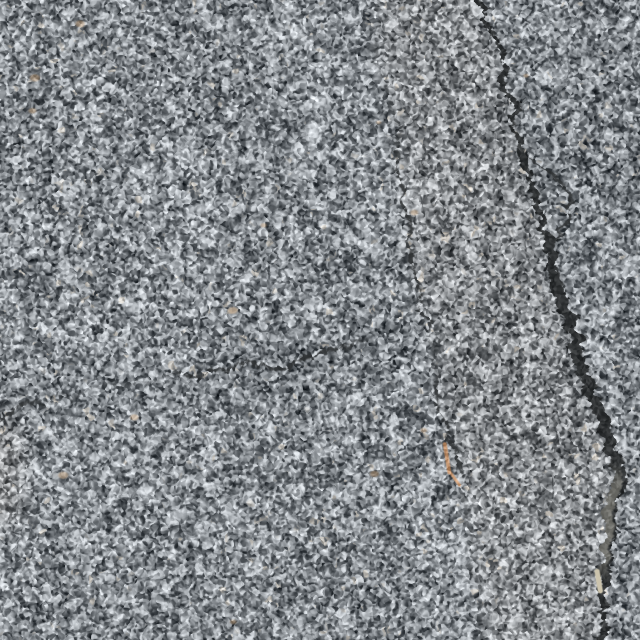
This texture is drawn by a WebGL 1 fragment shader. Its source:

```glsl
precision highp float;
// Weathered asphalt: a fine rounded grit with scattered larger chips in blue grey,
// mottled by value noise, cut by one wide crack and three faint ones,
// with a few tan flecks and a dry twig lying on top.
uniform vec2 u_resolution;

const vec3 GREY_TINT = vec3(-0.019, 0.001, 0.020);
const vec3 CRACK_DARK = vec3(0.18, 0.19, 0.195);
const vec3 CRACK_DUST = vec3(0.43, 0.43, 0.41);
const vec3 TAN = vec3(0.74, 0.63, 0.51);
const vec3 TWIG = vec3(0.80, 0.60, 0.44);
const vec3 PALE_CHIP = vec3(0.80, 0.77, 0.68);

vec2 hash2(vec2 p) {
  vec3 q = fract(p.xyx * vec3(0.1031, 0.1030, 0.0973));
  q += dot(q, q.yzx + 33.33);
  return fract((q.xx + q.yz) * q.zy);
}

float noise(vec2 p) {
  vec2 cell = floor(p), f = fract(p);
  f = f * f * (3.0 - 2.0 * f);
  float low = mix(hash2(cell).x, hash2(cell + vec2(1.0, 0.0)).x, f.x);
  float high = mix(hash2(cell + vec2(0.0, 1.0)).x, hash2(cell + 1.0).x, f.x);
  return mix(low, high, f.y);
}

// Signed noise of three octaves, about -0.5 to 0.5.
float fbm(vec2 p) {
  float sum = 0.0, gain = 0.55;
  for (int i = 0; i < 3; i++) {
    sum += gain * (noise(p) - 0.5);
    p = p * 2.3 + 17.0;
    gain *= 0.5;
  }
  return sum;
}

// Voronoi grains with soft borders and tilted faces: x = tone, y = second random.
vec2 grains(vec2 p, float sharpness) {
  vec2 cell = floor(p), sum = vec2(0.0);
  float total = 0.0;
  for (int j = -1; j <= 1; j++) {
    for (int i = -1; i <= 1; i++) {
      vec2 id = cell + vec2(float(i), float(j));
      vec2 away = p - id - hash2(id);
      vec2 look = hash2(id + 311.0);
      float weight = exp(-sharpness * dot(away, away));
      float tilt = dot(away, hash2(id + 97.0) - 0.5) * 0.5;
      sum += weight * (look + vec2(tilt, 0.0));
      total += weight;
    }
  }
  return sum / total;
}

// Jagged sideways drift of a crack along its length.
float wander(float along, float seed) {
  return 0.035 * fbm(vec2(along * 11.0, seed)) + 0.018 * fbm(vec2(along * 70.0, seed));
}

float stripe(float across, float halfWidth, float soft) {
  return 1.0 - smoothstep(halfWidth - soft, halfWidth + soft, abs(across));
}

float span(float x, float start, float end, float fade) {
  return smoothstep(start - fade, start + fade, x) * (1.0 - smoothstep(end - fade, end + fade, x));
}

float capsule(vec2 p, vec2 a, vec2 b, float radius, float soft) {
  vec2 ab = b - a;
  float h = clamp(dot(p - a, ab) / dot(ab, ab), 0.0, 1.0);
  return 1.0 - smoothstep(-soft, soft, length(p - a - ab * h) - radius);
}

// Rare tan flecks, at most one per grid cell.
float flecks(vec2 p, float scale, float soft) {
  vec2 id = floor(p * scale), rnd = hash2(id + 53.0);
  vec2 away = (fract(p * scale) - 0.25 - 0.5 * hash2(id + 7.0)) / scale;
  float edge = length(away * vec2(1.0, 1.4)) - 0.003 - 0.005 * rnd.y;
  return step(0.94, rnd.x) * (1.0 - smoothstep(-soft, soft, edge));
}

void main() {
  vec2 uv = gl_FragCoord.xy / u_resolution;
  float down = 1.0 - uv.y;
  float soft = max(0.0018, 0.8 / u_resolution.y);

  // Grit, chips and mottling, as a signed departure from mid grey
  vec2 warped = uv + 0.004 * vec2(noise(uv * 130.0), noise(uv * 130.0 + 40.0));
  vec2 coarse = grains(warped * 98.0, 6.5);
  vec2 fine = grains(warped * 235.0 + 31.0, 4.5);
  float chip = smoothstep(0.70, 0.86, coarse.x);
  float relief = 0.27 * (coarse.x - 0.5) + 0.07 * chip;
  relief += 0.64 * (fine.x - 0.5) * (1.0 - 0.35 * chip);
  relief += 0.08 * fbm(uv * 7.0) + 0.05 * fbm(uv * 28.0 + 5.0);

  // Crack centre lines
  float mainX = 0.752 + 0.28 * down - 0.36 * max(down - 0.76, 0.0) + wander(down, 3.0);
  float thinX = 0.585 + 0.17 * down + wander(down, 21.0);
  float levelY = 0.643 - 0.18 * uv.x + wander(uv.x, 47.0);
  float loopT = clamp((down - 0.24) / 0.14, 0.0, 1.0);
  float loopX = mainX + 0.2 * loopT * (1.0 - loopT) + 0.3 * wander(down, 63.0);
  float fromMain = uv.x - mainX;

  // Broad shading beside the cracks, then a curve that lifts the deepest shadows
  relief -= 0.05 * exp(-pow((down - levelY) / 0.03, 2.0)) * (1.0 - smoothstep(0.5, 0.75, uv.x));
  relief -= 0.025 * smoothstep(0.0, 0.05, fromMain) + 0.04 * exp(-abs(fromMain) / 0.01);
  float tone = 0.527 + relief + 0.15 * relief * relief;
  float warmth = span(uv.x, thinX, mainX, 0.03) * 0.5;
  warmth += 0.9 * smoothstep(0.07, 0.0, uv.x) * span(down, 0.66, 0.82, 0.05);
  vec3 color = vec3(tone) + GREY_TINT * (1.0 - 0.7 * warmth);
  color += vec3(0.05, 0.02, -0.02) * smoothstep(0.88, 0.96, coarse.y) * smoothstep(0.4, 0.6, tone);

  // Faint cracks with grainy edges, broken up along their length
  float crumble = 0.006 * (0.5 - fine.x) + 0.004 * (0.5 - coarse.x);
  float thin = stripe(uv.x - thinX, 0.0025 + crumble, 0.0026);
  thin *= 0.25 + 0.75 * smoothstep(0.25, 0.55, noise(vec2(down * 9.0, 8.0)));
  float level = stripe(down - levelY, 0.0028 + crumble, 0.0028) * (1.0 - smoothstep(0.52, 0.6, uv.x));
  level *= 0.2 + 0.8 * smoothstep(0.25, 0.6, noise(vec2(uv.x * 9.0, 14.0)));
  float loopCrack = stripe(uv.x - loopX, 0.0025 + crumble, 0.0026) * span(down, 0.24, 0.38, 0.01);
  color = mix(color, CRACK_DARK, 0.8 * max(max(thin, level), loopCrack));

  // Wide crack with crumbled sides, partly filled with dust
  float halfWidth = 0.0052 + 0.0045 * span(down, 0.38, 0.86, 0.06) + crumble;
  halfWidth += 0.011 * fbm(vec2(down * 65.0, sign(fromMain) * 9.0 + 30.0));
  float dust = span(down, 0.74, 0.89, 0.025) * (1.0 - smoothstep(0.001, 0.006, fromMain));
  vec3 crackColor = mix(CRACK_DARK, CRACK_DUST, dust) + 0.15 * (fine.x - 0.5);
  color = mix(color, crackColor, 0.95 * stripe(fromMain, halfWidth, soft));

  // Loose litter
  color = mix(color, TAN + 0.3 * (fine.x - 0.5), 0.6 * flecks(uv, 13.0, 0.003));
  float twig = capsule(uv, vec2(0.695, 0.306), vec2(0.702, 0.262), 0.003, soft);
  twig = max(twig, capsule(uv, vec2(0.702, 0.264), vec2(0.718, 0.242), 0.0022, soft));
  color = mix(color, TWIG + 0.3 * (fine.x - 0.5), 0.9 * twig);
  color = mix(color, PALE_CHIP, capsule(uv, vec2(0.933, 0.107), vec2(0.938, 0.077), 0.004, soft));

  gl_FragColor = vec4(clamp(color, 0.0, 1.0), 1.0);
}
```
